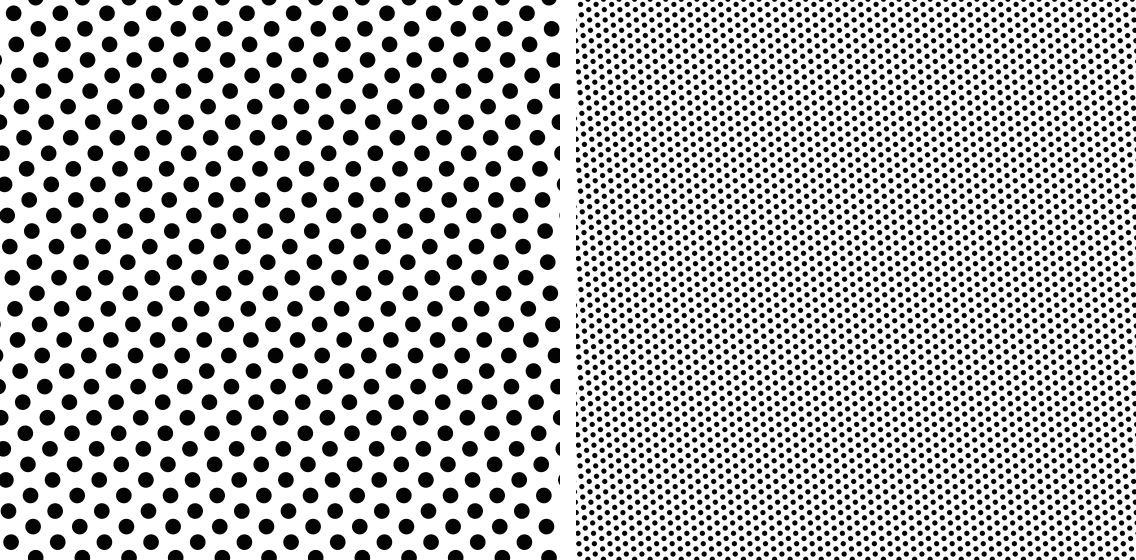
Left: one tile. Right: repeated 3 by 3.
Give the GLSL for this pattern, as a WebGL 2 fragment shader.

```glsl
#version 300 es
precision highp float;

uniform vec2 u_resolution;
out vec4 fragColor;

const vec3 PAPER = vec3(1.0);
const vec3 INK = vec3(0.01);

const vec2 REPEATS = vec2(12.0, 36.0);       // dots per row, rows per canvas
const float ROW_SHIFT = 19.0 / 36.0;         // whole number of dots after 36 rows
const vec2 FIRST_DOT = vec2(0.765, 0.147);   // centre of row 0, in cells
const float DOT_RADIUS = 0.01393;            // in canvas units

// Distance from p to the nearest dot centre of one row.
float rowDistance(vec2 p, float row, vec2 repeats, vec2 firstDot, float shift) {
    float column = p.x * repeats.x - firstDot.x + row * shift;
    float dx = (column - round(column)) / repeats.x;
    float dy = p.y - (row + firstDot.y) / repeats.y;
    return length(vec2(dx, dy));
}

// Signed distance to the sheared dot lattice; neighbouring rows overlap in height.
float dotLattice(vec2 p, vec2 repeats, vec2 firstDot, float shift, float radius) {
    float nearestRow = round(p.y * repeats.y - firstDot.y);
    float nearest = 1.0;
    for (int i = -1; i <= 1; i++) {
        float row = nearestRow + float(i);
        nearest = min(nearest, rowDistance(p, row, repeats, firstDot, shift));
    }
    return nearest - radius;
}

// Coverage of a shape with an edge one pixel wide.
float coverage(float signedDistance, float pixel) {
    return clamp(0.5 - signedDistance / pixel, 0.0, 1.0);
}

void main() {
    vec2 uv = gl_FragCoord.xy / u_resolution;
    float pixel = 1.0 / min(u_resolution.x, u_resolution.y);

    float d = dotLattice(uv, REPEATS, FIRST_DOT, ROW_SHIFT, DOT_RADIUS);
    fragColor = vec4(mix(PAPER, INK, coverage(d, pixel)), 1.0);
}
```
